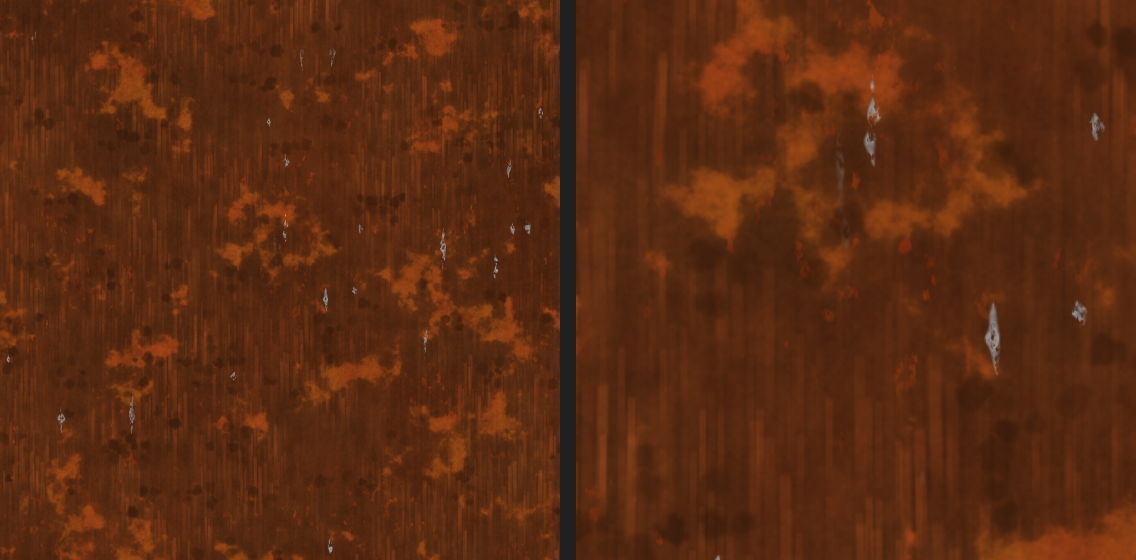
Left: the whole. Right: its middle third, enlarged.
A Shadertoy shader for this texture:

```glsl
float hash(vec2 p) {
    vec3 q = fract(p.xyx * vec3(0.1031, 0.1030, 0.0973));
    q += dot(q, q.yzx + 33.33);
    return fract((q.x + q.y) * q.z);
}

float noise(vec2 p) {
    vec2 i = floor(p), f = fract(p);
    f = f * f * (3.0 - 2.0 * f);
    return mix(mix(hash(i), hash(i + vec2(1, 0)), f.x),
               mix(hash(i + vec2(0, 1)), hash(i + vec2(1, 1)), f.x), f.y);
}

float fbm(vec2 p) {
    float sum = 0.0, amp = 0.5;
    for (int i = 0; i < 5; i++) {
        sum += amp * noise(p);
        p = mat2(1.6, 1.2, -1.2, 1.6) * p + 17.3;
        amp *= 0.5;
    }
    return sum / 0.969;
}

// Vertical runs with a crisp top that fade out downwards
float drips(vec2 uv, float columns, float rows) {
    float x = uv.x * columns + 0.5 * noise(uv * vec2(30.0, 9.0));
    float column = floor(x);
    float y = uv.y * rows + 19.0 * hash(vec2(column, rows));
    float strength = hash(vec2(column, floor(y) + 50.0));
    float across = smoothstep(0.0, 0.3, fract(x)) * smoothstep(1.0, 0.7, fract(x));
    float along = smoothstep(0.0, 0.6, fract(y)) * smoothstep(1.0, 0.95, fract(y));
    return strength * strength * across * along;
}

// Clusters of soft round stains
float stains(vec2 uv) {
    vec2 p = uv * 52.0 + 0.3 * (vec2(noise(uv * 150.0), noise(uv * 150.0 + 40.0)) - 0.5);
    float cover = 0.0;
    for (int j = -1; j <= 1; j++)
    for (int i = -1; i <= 1; i++) {
        vec2 cell = floor(p) + vec2(i, j);
        float cluster = noise(cell * vec2(0.33, 0.55) + 7.0);
        float present = step(0.70, cluster) * step(0.4, hash(cell + 3.0));
        vec2 center = cell + 0.2 + 0.6 * vec2(hash(cell + 11.0), hash(cell + 29.0));
        float radius = 0.3 + 0.3 * hash(cell + 61.0);
        float disc = 1.0 - smoothstep(radius - 0.2, radius + 0.15, length(p - center));
        cover = max(cover, present * disc * (0.3 + 0.7 * hash(cell + 83.0)));
    }
    return cover;
}

// Thin slivers of bare metal, eroded to speckles
float bareMetal(vec2 uv) {
    vec2 grid = vec2(40.0, 9.0);
    float column = floor(uv.x * grid.x);
    vec2 p = uv * grid + vec2(0.0, 7.0 * hash(vec2(column, 3.0)));
    vec2 cell = floor(p);
    float region = noise(uv * vec2(5.0, 4.0) + 23.0);
    float present = smoothstep(0.5, 0.62, region) * step(0.8, hash(cell + 5.0));
    vec2 d = (p - cell - vec2(0.3 + 0.4 * hash(cell + 9.0), 0.5)) / grid;
    d.x += 0.006 * (noise(uv * vec2(60.0, 55.0)) - 0.5);
    float halfLength = 0.008 + 0.036 * pow(hash(cell + 15.0), 2.0);
    float taper = 1.0 - abs(d.y + 0.35 * halfLength) / halfLength;
    float width = 0.0055 * taper * (0.3 + noise(uv * vec2(90.0, 110.0)));
    float sliver = smoothstep(-0.0012, 0.0016, width - abs(d.x)) * smoothstep(0.0, 0.1, taper);
    return present * sliver * smoothstep(0.3, 0.6, fbm(uv * vec2(330.0, 190.0)));
}

void mainImage(out vec4 fragColor, in vec2 fragCoord) {
    vec2 uv = fragCoord / iResolution.xy;
    float broad = fbm(uv * 4.0 + 2.0) - 0.5;
    float mottle = fbm(uv * 45.0) - 0.5;
    float grain = noise(uv * 400.0) + noise(uv * 230.0 + 8.0) - 1.0;

    // Brown ground brushed with vertical streaks
    float streakZone = smoothstep(0.36, 0.64, fbm(uv * vec2(7.0, 6.0) + 31.0));
    float brushed = noise(uv * vec2(170.0, 7.0)) - 0.5;
    float runs = drips(uv, 110.0, 10.0) + 0.8 * drips(uv + 0.37, 170.0, 17.0)
               + 0.5 * drips(uv + 0.71, 55.0, 6.0);
    float tone = 0.326 + 0.11 * broad + 0.085 * mottle
               + 0.028 * brushed + 0.022 * grain
               + runs * mix(0.03, 0.105, streakZone);
    vec3 rust = tone * mix(vec3(1.0, 0.455, 0.182), vec3(0.98, 0.485, 0.2), noise(uv * 13.0));

    // Small crumbling orange blooms with faint halos
    float bloomZone = fbm(uv * vec2(9.0, 12.0) + 64.0);
    float halo = smoothstep(0.55, 0.78, bloomZone + 0.3 * mottle);
    float bloom = smoothstep(0.66, 0.84, bloomZone + 0.75 * mottle);
    vec3 orange = mix(vec3(0.58, 0.23, 0.08), vec3(0.54, 0.27, 0.07), noise(uv * 24.0));
    orange *= 1.0 + 0.5 * mottle + 0.1 * grain;
    rust = mix(rust, orange, 0.22 * halo + 0.6 * bloom);

    // Small red and orange flecks gathered in loose groups
    float fleck = smoothstep(0.66, 0.82, fbm(uv * vec2(120.0, 75.0) + 90.0));
    fleck *= smoothstep(0.42, 0.62, fbm(uv * 10.0 + 12.0));
    vec3 fleckColor = mix(vec3(0.50, 0.14, 0.04), vec3(0.64, 0.27, 0.08), noise(uv * 45.0));
    rust = mix(rust, fleckColor, 0.7 * fleck);

    // Dark stains, then exposed metal
    rust = mix(rust, vec3(0.19, 0.09, 0.035), 0.6 * stains(uv));
    rust = mix(rust, vec3(0.56, 0.55, 0.56) + 0.15 * grain, 0.9 * bareMetal(uv));
    fragColor = vec4(rust, 1.0);
}
```
